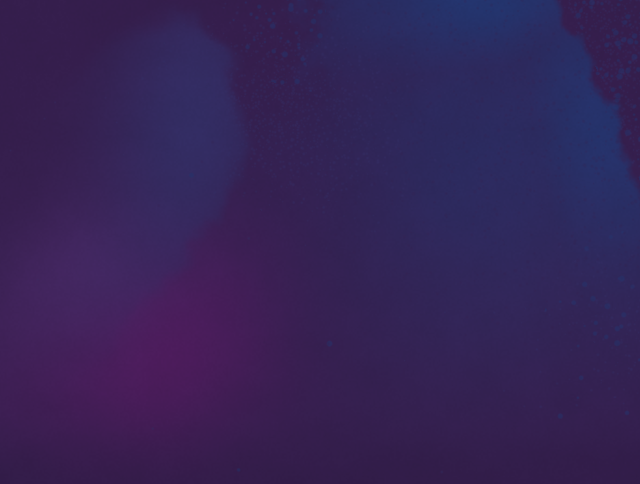
A Shadertoy shader for this background:

```glsl
const vec3 DUSK = vec3(0.207, 0.118, 0.300);
const vec3 NAVY = vec3(0.140, 0.205, 0.430);
const vec3 INDIGO = vec3(0.200, 0.180, 0.395);
const vec3 VIOLET = vec3(0.270, 0.155, 0.385);
const vec3 MAGENTA = vec3(0.315, 0.105, 0.365);

float hash(vec2 p) {
    vec3 q = fract(vec3(p.xyx) * 0.1031);
    q += dot(q, q.yzx + 33.33);
    return fract((q.x + q.y) * q.z);
}

float noise(vec2 p) {
    vec2 i = floor(p), f = fract(p);
    f = f * f * (3.0 - 2.0 * f);
    return mix(mix(hash(i), hash(i + vec2(1, 0)), f.x),
               mix(hash(i + vec2(0, 1)), hash(i + vec2(1, 1)), f.x), f.y);
}

float fbm(vec2 p) {
    float sum = 0.0, weight = 0.5;
    for (int i = 0; i < 5; i++) {
        sum += weight * noise(p);
        p = mat2(1.6, 1.2, -1.2, 1.6) * p + 7.3;
        weight *= 0.5;
    }
    return sum;
}

// Soft elliptical blob, rotated by angle
float glow(vec2 p, vec2 center, vec2 radii, float angle) {
    float c = cos(angle), s = sin(angle);
    vec2 q = mat2(c, -s, s, c) * (p - center) / radii;
    return exp(-dot(q, q));
}

// Scattered round grains; density is the share of filled cells
float grains(vec2 p, float scale, float density, float pixel) {
    vec2 g = p * scale, cell = floor(g);
    float cover = 0.0, blur = pixel * scale;
    for (int y = -1; y <= 1; y++)
    for (int x = -1; x <= 1; x++) {
        vec2 id = cell + vec2(x, y);
        vec2 spot = id + vec2(hash(id + 11.7), hash(id + 47.1));
        float radius = mix(0.12, 0.48, hash(id + 83.9));
        float disc = 1.0 - smoothstep(radius - blur, radius + blur, length(g - spot));
        cover = max(cover, disc * step(hash(id + 5.3), density));
    }
    return cover;
}

// Tall plume with a crisp right flank and a diffuse left one
float plume(vec2 p, float rough) {
    float flank = 0.505 - 1.1 * pow(max(p.y - 0.77, 0.0), 1.6)
                - 0.9 * pow(max(0.70 - p.y, 0.0), 1.35);
    float side = 1.0 - smoothstep(-0.035, 0.025, p.x - flank + 0.08 * rough);
    float top = 1.0 - smoothstep(0.93, 1.0, p.y + 1.2 * pow(abs(p.x - 0.365), 1.5) + 0.05 * rough);
    return side * top * glow(p, vec2(0.40, 0.76), vec2(0.17, 0.34), -0.12);
}

// Right cloud, bounded by a curved rim and a ragged left end
float cloud(vec2 p, float rim, float rough) {
    float body = 0.95 * glow(p, vec2(0.96, 1.04), vec2(0.40, 0.22), 0.0);
    body = max(body, 0.88 * glow(p, vec2(1.24, 0.74), vec2(0.20, 0.34), 0.25));
    body = max(body, 0.58 * glow(p, vec2(1.04, 0.72), vec2(0.36, 0.34), 0.0));
    float left = smoothstep(0.57, 0.68, p.x + 0.16 * rough);
    float inside = 1.0 - smoothstep(-0.012, 0.012, rim + 0.07 * rough);
    return body * mix(1.0, left, smoothstep(0.68, 0.9, p.y)) * inside;
}

void mainImage(out vec4 fragColor, in vec2 fragCoord) {
    float pixel = 1.0 / iResolution.y;
    vec2 p = fragCoord * pixel;
    float rough = fbm(p * 18.0) - 0.5;
    float broad = fbm(p * 5.0 + 3.1) - 0.5;
    float drop = 1.0 - p.y;
    float rim = p.x - (1.15 + 0.55 * drop - 0.3 * drop * drop);

    // Warm lower glows
    vec3 color = DUSK;
    vec2 drift = p + 0.06 * broad;
    color = mix(color, MAGENTA, 0.88 * glow(drift, vec2(0.34, 0.31), vec2(0.22, 0.19), 0.35));
    color = mix(color, MAGENTA, 0.35 * glow(drift, vec2(0.20, 0.23), vec2(0.28, 0.14), 0.0));
    color = mix(color, VIOLET, 0.85 * glow(drift, vec2(0.17, 0.43), vec2(0.24, 0.15), 0.55));

    // Blue powder masses
    color = mix(color, INDIGO, 0.92 * plume(p, rough));
    float powder = cloud(p, rim, rough) * (1.0 + 0.5 * broad);
    color = mix(color, NAVY, clamp(powder, 0.0, 1.0));
    color = mix(color, INDIGO, 0.3 * glow(p, vec2(1.05, 0.38), vec2(0.36, 0.24), 0.0));

    // Loose grains beyond the rim, in the upper gap and on fading edges
    float outside = smoothstep(0.0, 0.02, rim);
    float gap = glow(p, vec2(0.59, 0.98), vec2(0.07, 0.10), 0.0);
    float fringe = glow(p, vec2(0.60, 0.77), vec2(0.17, 0.13), -0.3);
    float ragged = glow(p, vec2(1.27, 0.34), vec2(0.11, 0.13), 0.0);
    float coarse = grains(p, 75.0, 0.3 * outside + 0.4 * gap + 0.12 * ragged, pixel);
    float fine = grains(p + 2.7, 170.0, 0.4 * outside + 0.55 * fringe + 0.15 * ragged, pixel);
    color = mix(color, NAVY, 0.5 * coarse);
    color = mix(color, INDIGO, 0.4 * fine);

    // Dark pits and faint dust texture
    float pits = grains(p + 5.9, 130.0, 0.22 * powder, pixel);
    color = mix(color, DUSK, 0.22 * pits);
    color *= 1.0 + 0.05 * rough + 0.03 * (noise(p * 260.0) - 0.5);
    color *= 1.0 - 0.05 * smoothstep(0.15, 0.0, p.y);
    fragColor = vec4(color, 1.0);
}
```
